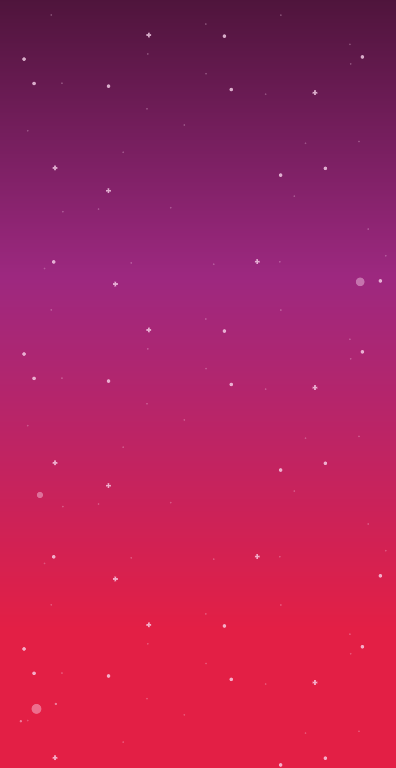
A Shadertoy shader for this background:

```glsl
// Night-to-sunset gradient sky with repeating small stars and pale orbs.

const vec3 PLUM = vec3(0.31, 0.08, 0.235);
const vec3 VIOLET = vec3(0.615, 0.158, 0.50);
const vec3 CRIMSON = vec3(0.89, 0.122, 0.27);
const vec3 STARLIGHT = vec3(0.98, 0.84, 0.93);

// Size of one star field tile, in canvas heights.
const vec2 TILE = vec2(0.5156, 0.384);

vec2 hash2(vec2 p) {
    vec2 q = vec2(dot(p, vec2(127.1, 311.7)), dot(p, vec2(269.5, 183.3)));
    return fract(sin(q) * 43758.55);
}

vec3 skyColor(float depth) {
    vec3 upper = mix(PLUM, VIOLET, clamp(depth / 0.36, 0.0, 1.0));
    return mix(upper, CRIMSON, clamp((depth - 0.36) / 0.46, 0.0, 1.0));
}

// Coverage of a shape from its signed distance.
float cover(float dist, float pixel) {
    return 1.0 - smoothstep(-0.5 * pixel, 0.5 * pixel, dist);
}

float disc(vec2 p, float radius, float pixel) {
    return cover(length(p) - radius, pixel);
}

float boxDistance(vec2 p, vec2 halfSize) {
    vec2 d = abs(p) - halfSize;
    return length(max(d, 0.0)) + min(max(d.x, d.y), 0.0);
}

float crossMark(vec2 p, float arm, float pixel) {
    vec2 bar = vec2(arm, arm * 0.35);
    return cover(min(boxDistance(p, bar), boxDistance(p, bar.yx)), pixel);
}

// Some marks are upright crosses, some diagonal, the rest round.
float starMark(vec2 p, float kind, float pixel) {
    if (kind < 0.16) return crossMark(p, 0.0031, pixel);
    if (kind < 0.30) {
        vec2 turned = vec2(p.x + p.y, p.y - p.x) * 0.7071;
        return crossMark(turned, 0.0031, pixel);
    }
    return disc(p, 0.0023, pixel);
}

// Offset from the one jittered point in this cell; rows wrap per tile.
vec2 cellOffset(vec2 p, float count, float seed, out vec2 id) {
    vec2 cell = TILE / count;
    vec2 grid = p / cell;
    id = floor(grid);
    id.y = mod(id.y, count);
    vec2 point = 0.08 + 0.84 * hash2(id + seed);
    return (fract(grid) - point) * cell;
}

void mainImage(out vec4 fragColor, in vec2 fragCoord) {
    float pixel = 1.0 / iResolution.y;
    vec2 p = fragCoord * pixel;
    float depth = 1.0 - p.y;
    vec2 fieldPos = vec2(p.x, depth);
    vec3 color = skyColor(depth);

    // Bright stars and faint dust
    vec2 id;
    vec2 offset = cellOffset(fieldPos, 4.0, 3.0, id);
    float kind = hash2(id + 41.0).x;
    color = mix(color, STARLIGHT, 0.78 * starMark(offset, kind, pixel));
    offset = cellOffset(fieldPos, 5.0, 17.0, id);
    color = mix(color, STARLIGHT, 0.28 * disc(offset, 0.0011, pixel));

    // Large translucent orbs
    vec2 lowOrb = vec2(0.0475, 0.077);
    float orbs = disc(p - vec2(0.469, 0.633), 0.0056, pixel);
    orbs = max(orbs, disc(p - vec2(0.052, 0.3555), 0.0040, pixel));
    orbs = max(orbs, disc(p - lowOrb, 0.0064, pixel));
    color = mix(color, STARLIGHT, 0.43 * orbs);

    // Small companions around the lowest orb
    for (int i = 0; i < 2; i++) {
        float angle = 0.25 + 3.56 * float(i);
        vec2 center = lowOrb + 0.026 * vec2(cos(angle), sin(angle));
        color = mix(color, STARLIGHT, 0.5 * disc(p - center, 0.0015, pixel));
    }

    fragColor = vec4(color, 1.0);
}
```
